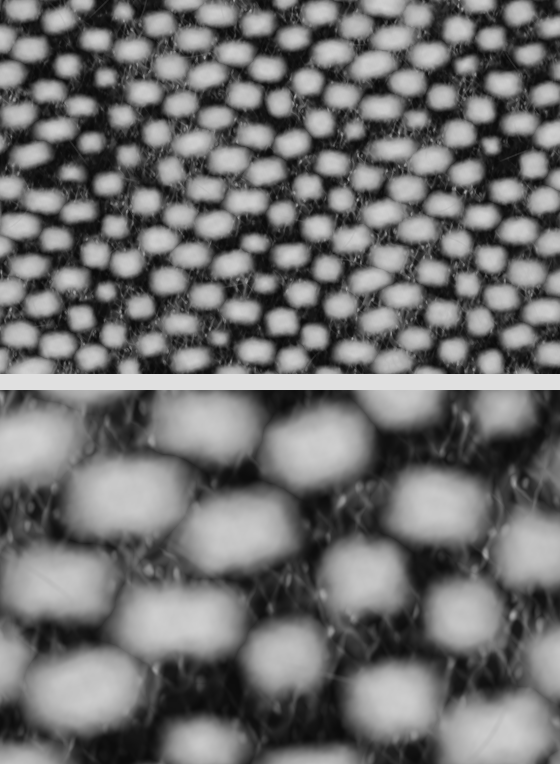
Top, the full canvas; bottom, a detail of the centre.
A Shadertoy shader for this texture:

```glsl
const vec2 WARP_STEP = vec2(0.0996, -0.0371);
const vec2 WEFT_STEP = vec2(-0.0674, -0.0713);
const vec2 WEAVE_ORIGIN = vec2(0.920, 0.750);
const vec3 GAP_DARK = vec3(0.045);
const vec3 FIBRE_GREY = vec3(0.36);
const vec3 YARN_EDGE = vec3(0.60);
const vec3 YARN_LIGHT = vec3(0.79);
const vec3 HAIR_GREY = vec3(0.60);
const int HAIR_COUNT = 36;

vec2 hash2(vec2 p) {
    vec3 q = fract(p.xyx * vec3(0.1031, 0.1030, 0.0973));
    q += dot(q, q.yzx + 33.33);
    return fract((q.xx + q.yz) * q.zy);
}

mat2 rotation(float angle) {
    float c = cos(angle), s = sin(angle);
    return mat2(c, s, -s, c);
}

// Distances to the nearest and second nearest cell points
vec2 cellular(vec2 p) {
    vec2 cell = floor(p), nearest = vec2(9.0);
    for (int j = -1; j <= 1; j++)
    for (int i = -1; i <= 1; i++) {
        vec2 id = cell + vec2(i, j);
        float d = length(id + hash2(id) - p);
        nearest = d < nearest.x ? vec2(d, nearest.x) : vec2(nearest.x, min(nearest.y, d));
    }
    return nearest;
}

float layeredSines(vec2 p) {
    float sum = 0.0, gain = 0.5;
    for (int i = 0; i < 4; i++) {
        sum += gain * sin(p.x + 1.7 * sin(p.y)) * cos(p.y - 0.6 * p.x);
        p = rotation(0.9) * p * 1.9 + 1.3;
        gain *= 0.55;
    }
    return sum;
}

// Thin strands where stretched cells meet
float strands(vec2 p, float angle, vec2 density) {
    vec2 d = cellular(rotation(angle) * p * density);
    return 1.0 - smoothstep(0.0, 0.5, d.y - d.x);
}

float softSpot(vec2 p, vec2 centre, vec2 radius) {
    vec2 q = (p - centre) / radius;
    return exp(-dot(q, q));
}

// Broad worn zones where the cloth is thin and dark
float wear(vec2 p) {
    return softSpot(p, vec2(0.25, 0.68), vec2(0.11, 0.26))
         + softSpot(p, vec2(1.46, 0.84), vec2(0.09, 0.16))
         + 0.7 * softSpot(p, vec2(0.50, 0.08), vec2(0.16, 0.10));
}

// Signed distance to a rounded pillow shape
float pillow(vec2 p, vec2 halfSize) {
    vec2 q = pow(abs(p) / halfSize, vec2(2.8));
    return (pow(q.x + q.y, 1.0 / 2.8) - 1.0) * halfSize.y;
}

// Size of one raised yarn, drifting slowly over the cloth
vec2 yarnSize(vec2 centre, vec2 rnd) {
    float drift = cos((centre.x - 0.08) * 13.0 + 0.8 * sin(centre.y * 9.0));
    float width = 0.047 + 0.008 * drift + 0.018 * (rnd.x - 0.5);
    float height = 0.034 + 0.006 * (rnd.y - 0.5);
    float thinning = 1.0 - 0.25 * min(wear(centre), 1.0);
    return vec2(width, height) * thinning * (1.0 - 0.35 * step(0.96, rnd.y));
}

// Coverage and dome height of the raised yarns
vec2 weave(vec2 p) {
    mat2 lattice = mat2(WARP_STEP, WEFT_STEP);
    vec2 cell = round(inverse(lattice) * (p - WEAVE_ORIGIN));
    vec2 result = vec2(0.0);
    for (int j = -1; j <= 1; j++)
    for (int i = -1; i <= 1; i++) {
        vec2 id = cell + vec2(i, j);
        vec2 rnd = hash2(id + 71.0), jitter = hash2(id + 137.0) - 0.5;
        vec2 centre = WEAVE_ORIGIN + lattice * id + 0.018 * jitter;
        vec2 local = rotation(-0.1 - 0.35 * jitter.y) * (p - centre);
        local.y += 3.0 * jitter.x * local.x * local.x;
        float d = pillow(local, yarnSize(centre, rnd));
        float cover = 1.0 - smoothstep(-0.011, 0.010, d);
        float dome = (1.0 - smoothstep(-0.025, -0.002, d)) * (0.75 + 0.3 * rnd.x);
        result = max(result, vec2(cover, dome));
    }
    return result;
}

// Fine curved hairs lying over the cloth
float looseHairs(vec2 p, float aspect) {
    float sum = 0.0;
    for (int i = 0; i < HAIR_COUNT; i++) {
        vec2 place = hash2(vec2(i, 5)), shape = hash2(vec2(i, 19));
        vec2 q = rotation(shape.x * 3.1416) * (p - place * vec2(aspect, 1.0));
        q.y += (shape.y - 0.5) * 9.0 * q.x * q.x;
        float reach = 0.03 + 0.05 * shape.y;
        float body = 1.0 - smoothstep(0.3 * reach, reach, abs(q.x));
        sum += body * (1.0 - smoothstep(0.0006, 0.004, abs(q.y)));
    }
    return min(sum, 1.0);
}

void mainImage(out vec4 fragColor, in vec2 fragCoord) {
    vec2 p = fragCoord / iResolution.y;
    float aspect = iResolution.x / iResolution.y;
    vec2 frayed = p + 0.005 * vec2(layeredSines(p * 45.0), layeredSines(p.yx * 45.0 + 4.0));

    // Dark gaps with blurred fibres and small glints
    float patches = smoothstep(-0.35, 0.5, layeredSines(p * 26.0));
    float fibres = 0.6 * strands(frayed, 0.25, vec2(52.0, 17.0))
                 + 0.4 * strands(frayed, -0.6, vec2(64.0, 24.0));
    float glint = 1.0 - smoothstep(0.05, 0.26, cellular(frayed * vec2(52.0, 32.0)).x);
    float density = (0.15 + 0.85 * patches) * (1.0 - 0.4 * min(wear(p), 1.0));
    vec3 color = mix(GAP_DARK, FIBRE_GREY, fibres * density);
    color += 0.24 * glint * density + 0.05 * patches;

    // Soft raised yarns
    vec2 yarn = weave(frayed);
    vec3 yarnColor = mix(YARN_EDGE, YARN_LIGHT, yarn.y);
    yarnColor += 0.03 * layeredSines(p * 70.0);
    color = mix(color, yarnColor, yarn.x);

    // Pale fuzz and hairs
    float fuzz = smoothstep(0.3, 0.8, layeredSines(p * 7.0 + 2.0));
    color = mix(color, HAIR_GREY, 0.2 * fuzz * (0.4 + fibres));
    color = mix(color, HAIR_GREY, 0.18 * looseHairs(p, aspect));
    fragColor = vec4(clamp(color, 0.0, 1.0), 1.0);
}
```
